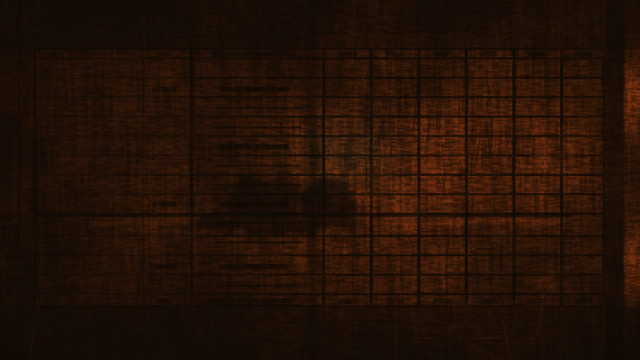
A WebGL 1 fragment shader for this texture:

```glsl
precision highp float;
// Aged, scorched ledger: a ruled table with smudged entries over warm wood grain.
// Soft glows sum to a light field; rules, stains and scratches scale it, and a
// dark-brown to rust ramp colours the result. Units are canvas heights.
uniform vec2 u_resolution;

float hash(vec2 p) { return fract(sin(dot(p, vec2(127.1, 311.7))) * 43758.5453); }

float noise(vec2 p) {
  vec2 i = floor(p), f = fract(p);
  f = f * f * (3.0 - 2.0 * f);
  return mix(mix(hash(i), hash(i + vec2(1, 0)), f.x),
             mix(hash(i + vec2(0, 1)), hash(i + vec2(1, 1)), f.x), f.y);
}

float fbm(vec2 p) {
  return 0.53 * noise(p) + 0.27 * noise(p * 2.1 + 17.0) + 0.13 * noise(p * 4.3 + 5.0) + 0.07 * noise(p * 9.0);
}

float glow(vec2 p, vec2 center, vec2 radius) {
  vec2 d = (p - center) / radius;
  return exp(-dot(d, d));
}

float stroke(float d, float halfWidth) {
  float aa = 0.8 / u_resolution.y;
  return 1.0 - smoothstep(halfWidth - aa, halfWidth + aa, abs(d));
}

float span(float x, float a, float b) {
  return smoothstep(a - 0.003, a + 0.003, x) * (1.0 - smoothstep(b - 0.003, b + 0.003, x));
}

float bar(vec2 p, float x, float y, vec2 halfSize) {
  return span(p.x, x - halfSize.x, x + halfSize.x) * stroke(p.y - y, halfSize.y);
}

float segment(vec2 p, vec2 a, vec2 b) {
  vec2 d = b - a;
  return stroke(length(p - a - d * clamp(dot(p - a, d) / dot(d, d), 0.0, 1.0)), 0.0013);
}

// Column and row rules of the table, worn unevenly.
float rules(vec2 p) {
  float inX = span(p.x, 0.095, 1.678), inY = span(p.y, 0.148, 0.866);
  float cols = max(0.5 * stroke(p.x - 0.398, 0.003), 0.9 * stroke(p.x - 0.532, 0.0037));
  float rows = 0.0;
  for (int i = 0; i < 6; i++) cols = max(cols, stroke(p.x - 0.899 - 0.1322 * float(i), 0.004));
  for (int i = 0; i < 13; i++) {
    float k = float(i) - 5.0;
    rows = max(rows, stroke(p.y - 0.5683 + 0.0539 * k + 0.008 * step(3.5, k), 0.0028));
  }
  rows *= mix(0.4, 0.95, smoothstep(0.3, 0.8, p.x));
  float frame = max(stroke(p.x - 0.097, 0.004), stroke(p.x - 1.677, 0.004)) * inY;
  frame = max(frame, max(stroke(p.y - 0.864, 0.003), stroke(p.y - 0.149, 0.003)) * inX);
  return max(frame * 0.8, max(cols, rows) * inX * inY) * (0.7 + 0.5 * noise(p * 14.0));
}

// Blurred entries: heavy and thin bars, and marks along the head and foot.
float entries(vec2 p) {
  float m = 0.0, worn = 0.45 + 0.8 * noise(p * vec2(150.0, 110.0));
  for (int i = 0; i < 4; i++) {
    float j = float(i), y = 0.752 - 0.1597 * j - 0.014 * step(2.5, j);
    float heavy = bar(p, 0.706, y, vec2(0.097, 0.0075));
    if (i != 1) heavy += bar(p, 0.458, y, vec2(0.033, 0.007));
    float thin = bar(p, 0.718, y - 0.052, vec2(0.12, 0.003)) + bar(p, 0.718, y - 0.106, vec2(0.12, 0.003));
    m = max(m, max(heavy * worn, 0.85 * thin));
  }
  for (int i = 0; i < 2; i++) {
    float y = i == 0 ? 0.85 : 0.164;
    m = max(m, 0.8 * worn * (bar(p, 0.703, y, vec2(0.118, 0.007)) + bar(p, 0.456, y, vec2(0.016, 0.007))));
    for (int c = 0; c < 6; c++) m = max(m, 0.8 * worn * bar(p, 0.966 + 0.131 * float(c), y, vec2(0.024, 0.007)));
  }
  return min(m, 1.0);
}

// Faint slanted squiggles in the top and bottom margins.
float squiggles(vec2 p) {
  float m = 0.0;
  for (int i = 0; i < 5; i++) {
    float k = float(i), y = i < 3 ? 0.962 - 0.028 * k : 0.23 - 0.042 * k;
    float x = p.x - 0.6 * (p.y - y), wave = 0.022 * (noise(vec2(x * 75.0, k * 9.0)) - 0.5);
    m = max(m, stroke(p.y - y - wave, 0.002) * smoothstep(0.25, 0.45, noise(vec2(x * 14.0, k * 5.0))));
  }
  return m * span(p.x, 0.25, 1.47);
}

// Random, slightly bent upright scratches; x is bright, y is dark.
vec2 scratches(vec2 p) {
  vec2 s = vec2(0.0);
  for (int i = 0; i < 64; i++) {
    float k = float(i), r = hash(vec2(k, 3.0)), h = hash(vec2(k, 8.0));
    vec2 c = i < 42 ? vec2(0.98 + 0.5 * r, 0.5 + 0.33 * h) : vec2(1.75 * r * r, h);
    float dy = p.y - c.y, lean = 0.24 * (hash(vec2(k, 5.0)) - 0.4);
    float d = p.x - c.x - lean * dy - 0.006 * sin(dy * 24.0 + k);
    float m = stroke(d, 0.0013) * (1.0 - smoothstep(0.04, 0.06 + 0.12 * r, abs(dy)));
    s = max(s, m * (mod(k, 2.0) < 0.5 ? vec2(1, 0) : vec2(0, 1)));
  }
  return s * smoothstep(0.15, 0.5, noise(p * 35.0));
}

void main() {
  vec2 p = gl_FragCoord.xy / u_resolution.y;
  // Broad light, hot spots and the bright patches on the right edge.
  float light = 0.09 + 0.44 * glow(p, vec2(1.12, 0.54), vec2(0.82, 0.46));
  light += 0.17 * glow(p, vec2(0.99, 0.56), vec2(0.18, 0.15)) + 0.23 * glow(p, vec2(1.43, 0.54), vec2(0.26, 0.28));
  light *= mix(0.6, 1.0, span(p.y, 0.149, 0.864)) * (1.0 - 0.5 * span(p.x, 1.682, 1.732));
  light += smoothstep(1.728, 1.742, p.x) * 0.8 * (glow(p, vec2(1.77, 0.71), vec2(0.1)) + glow(p, vec2(1.77, 0.28), vec2(0.1, 0.085)));
  // Fibres, upright streaks, blotches and specks.
  float blotch = fbm(p * 5.0);
  float grain = 0.55 * noise(p * vec2(45.0, 230.0)) + 0.45 * noise(p * vec2(150.0, 14.0));
  light *= (0.4 + 1.25 * blotch) * (0.3 + 1.4 * grain) * (0.7 + 0.6 * noise(p * 210.0));
  // Horizontal fold with a rusty lip, and the upright crease.
  light += 0.22 * bar(p, 0.91, 0.384, vec2(0.66, 0.01)) * noise(p * vec2(11.0, 90.0));
  light *= 1.0 - 0.65 * span(p.x, 0.1, 1.58) * stroke(p.y - 0.402, 0.0045);
  light *= (1.0 - 0.5 * glow(p, vec2(0.869, p.y), vec2(0.016, 1.0))) * (1.0 - 0.5 * stroke(p.x - 0.053, 0.003));
  // Two ragged stains standing on a dark strip.
  vec2 q = p + 0.06 * (vec2(fbm(p * 22.0), fbm(p * 22.0 + 40.0)) - 0.5);
  float mounds = min(length((q - vec2(0.735, 0.43)) / vec2(0.13, 0.098)), length((q - vec2(0.91, 0.43)) / vec2(0.09, 0.08)));
  float strip = length((q - vec2(0.76, 0.378)) / vec2(0.26, 0.03));
  light *= 1.0 - 0.7 * (1.0 - smoothstep(0.65, 1.15, min(strip, mounds)));
  light *= (1.0 - 0.85 * min(rules(p), 1.0)) * (1.0 - 0.8 * entries(p)) * (1.0 - 0.6 * squiggles(p));
  // Scratches, including the long ones near the lower edge.
  vec2 s = scratches(p);
  float cuts = segment(p, vec2(1.389, 0.15), vec2(1.42, 0.0)) + segment(p, vec2(1.512, 0.19), vec2(1.49, 0.07));
  cuts += segment(p, vec2(1.1, 0.075), vec2(1.1, 0.0)) + segment(p, vec2(0.11, 0.15), vec2(0.08, 0.0));
  cuts += 0.6 * segment(p, vec2(1.11, 0.062), vec2(1.48, 0.06));
  light = light * (1.0 - 0.6 * s.y) + s.x * (0.06 + 0.4 * light) + 0.4 * cuts * noise(p * 40.0);
  vec3 color = vec3(0.052, 0.033, 0.015) + clamp(light, 0.0, 1.2) * vec3(0.33, 0.122, 0.03);
  color += vec3(-0.015, 0.02, 0.018) * glow(p, vec2(0.97, 0.57), vec2(0.13, 0.09));
  gl_FragColor = vec4(color, 1.0);
}
```
